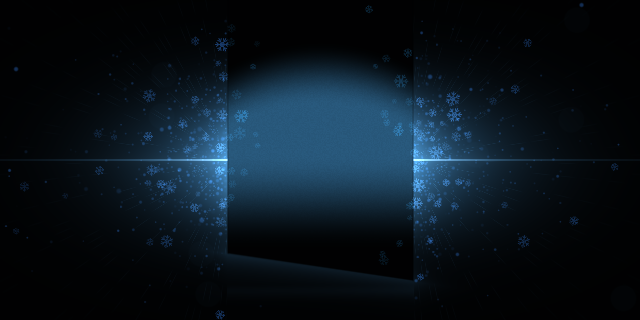
Give the GLSL for this background, as a WebGL 1 fragment shader.

```glsl
precision highp float;
// A dark winter stage: a slanted blue panel stands before a thin horizon flare.
// Icy glows burst from both panel sides, carrying sparks, streaks and snowflakes,
// all scattered by hashed cell grids. Units: canvas height = 1, width = 2.
uniform vec2 u_resolution;

const float PI = 3.14159;
const float HORIZON = 0.5;
const float PANEL_MID = 1.0015;
const float PANEL_HALF = 0.2905;
const float PANEL_FOOT = 0.163;      // height of the bottom edge at mid panel
const float PANEL_SLOPE = -0.148;
const float FLAKE_GAIN = 0.5;
const float SPARK_GAIN = 0.4;
const vec3 NIGHT = vec3(0.002, 0.005, 0.008);
const vec3 PANEL_BLUE = vec3(0.155, 0.34, 0.475);
const vec3 GLOW_BLUE = vec3(0.27, 0.55, 0.77);
const vec3 FLAKE_BLUE = vec3(0.18, 0.44, 0.82);
const vec3 ICE = vec3(0.5, 0.76, 0.95);
const vec3 FLARE = vec3(0.9, 0.94, 0.95);

float hash(vec2 p) {
  p = fract(p * vec2(0.1531, 0.2173));
  p += dot(p, p.yx + 31.32);
  return fract((p.x + p.y) * p.x * 7.13);
}

vec2 hash2(vec2 p) {
  return vec2(hash(p + 17.3), hash(p + 61.7));
}

float segment(vec2 p, vec2 a, vec2 b) {
  vec2 pa = p - a, ba = b - a;
  return length(pa - ba * clamp(dot(pa, ba) / dot(ba, ba), 0.0, 1.0));
}

// Signed distance past the panel side: negative inside, positive outside.
float sideDistance(float x) {
  return abs(x - PANEL_MID) - PANEL_HALF;
}

// Height above the slanted bottom edge.
float footHeight(vec2 p) {
  return p.y - PANEL_FOOT - PANEL_SLOPE * (p.x - PANEL_MID);
}

// Distance to a six-armed flake of radius one.
float snowflake(vec2 q, float turn) {
  float r = length(q);
  float a = mod(atan(q.y, q.x) + turn, PI / 3.0) - PI / 6.0;
  q = r * vec2(cos(a), abs(sin(a)));
  float arm = segment(q, vec2(0.0), vec2(0.95, 0.0));
  float twig = segment(q, vec2(0.5, 0.0), vec2(0.78, 0.26));
  return min(min(arm, twig), abs(r - 0.27));
}

// How crowded flakes and sparks are around a point.
float crowd(vec2 c) {
  float s = sideDistance(c.x);
  float y = c.y - HORIZON;
  float burst = exp(-max(s, 0.0) * 7.5 - y * y * 18.0);
  float rim = 0.4 * smoothstep(-0.17, 0.0, s) * smoothstep(0.94, 0.84, c.y);
  return s > 0.0 ? burst : rim * step(0.0, footHeight(c));
}

float flakes(vec2 p, float cells, float amount, float px) {
  vec2 id = floor(p * cells);
  float size = mix(0.2, 0.42, hash(id + 5.1));
  vec2 center = 0.5 + (hash2(id) - 0.5) * (1.0 - 2.0 * size);
  vec2 q = (fract(p * cells) - center) / size;
  float blur = 0.5 * px * cells / size;
  float d = snowflake(q, 6.0 * hash(id + 9.4));
  float shape = 1.0 - smoothstep(0.07 - blur, 0.07 + blur, d);
  float keep = step(hash(id + 2.7), amount * crowd((id + 0.5) / cells));
  return shape * keep * mix(0.4, 1.0, hash(id + 33.8));
}

float sparks(vec2 p, float cells, float px) {
  vec2 id = floor(p * cells);
  float size = mix(0.08, 0.26, pow(hash(id + 8.2), 2.0));
  float d = length(fract(p * cells) - 0.3 - 0.4 * hash2(id));
  float density = crowd((id + 0.5) / cells) * step(0.0, sideDistance(p.x));
  float keep = step(hash(id + 4.6), 0.75 * density);
  return keep * smoothstep(size + px * cells, size * 0.4, d) * hash(id + 12.9);
}

// Short dashes flying outward, laid on a polar grid.
float streaks(vec2 p) {
  vec2 polar = vec2(atan(p.y, p.x) * 24.0, length(p) * 13.0);
  vec2 id = floor(polar);
  vec2 f = abs(fract(polar) - 0.5);
  float dash = smoothstep(0.14, 0.0, f.x) * smoothstep(0.48, 0.1, f.y);
  return dash * step(hash(id + 41.0), 0.3) * exp(-length(p) * 5.0);
}

// Large faint discs of out-of-focus light.
float bokeh(vec2 p) {
  vec2 id = floor(p * 7.0);
  float d = length(fract(p * 7.0) - 0.35 - 0.3 * hash2(id));
  return step(hash(id + 3.3), 0.16) * smoothstep(0.3, 0.26, d);
}

void main() {
  float px = 1.0 / u_resolution.y;
  vec2 p = gl_FragCoord.xy * px;
  p.x += 1.0 - 0.5 * u_resolution.x * px;
  float s = sideDistance(p.x);
  float out_s = max(s, 0.0);
  float y = p.y - HORIZON;
  float foot = footHeight(p);

  // Side glows and the horizon flare
  float core = 0.74 * exp(-out_s * 8.5 - y * y * 32.0);
  float haze = 0.24 * exp(-out_s * out_s * 6.5 - y * y * 19.0);
  vec3 back = NIGHT + GLOW_BLUE * (core + haze);
  back += ICE * 0.17 * exp(-abs(y) * 40.0 - out_s * 6.0);
  float line = 1.0 - smoothstep(0.0, 0.0012 + px, abs(y));
  back += mix(GLOW_BLUE, FLARE, exp(-out_s * 8.0)) * line * 0.75 * exp(-out_s * 2.8);
  back += GLOW_BLUE * 0.14 * exp(-abs(foot) * 28.0 - out_s * 18.0);

  // Scattered light
  float dots = sparks(p, 31.0, px) + sparks(p, 52.0, px) + 0.7 * sparks(p, 83.0, px);
  float snow = flakes(p, 18.0, 0.5, px) + flakes(p, 27.0, 0.5, px);
  back += FLAKE_BLUE * dots * SPARK_GAIN;
  back += mix(FLAKE_BLUE, ICE, core) * snow * FLAKE_GAIN;
  back += GLOW_BLUE * (streaks(vec2(out_s + 0.02, y)) * 0.35 + bokeh(p) * 0.018);

  // Panel with a curved upper falloff and woven grain
  float shade = smoothstep(0.22, 0.52, p.y);
  shade *= smoothstep(0.87, 0.67, p.y + 0.9 * pow(p.x - PANEL_MID, 2.0));
  float grain = hash(floor(p * 300.0)) - 0.5;
  vec3 panel = NIGHT + PANEL_BLUE * shade * (1.0 + 0.06 * grain);
  panel += vec3(0.07, 0.25, 0.38) * snow * FLAKE_GAIN * 1.3;
  panel += GLOW_BLUE * 0.16 * smoothstep(0.003 + px, 0.0, abs(foot));
  panel *= 1.0 - 0.4 * smoothstep(-0.005, 0.0, s);

  float inside = smoothstep(px, -px, s) * smoothstep(-px, px, foot);
  gl_FragColor = vec4(min(mix(back, panel, inside), 1.0), 1.0);
}
```
